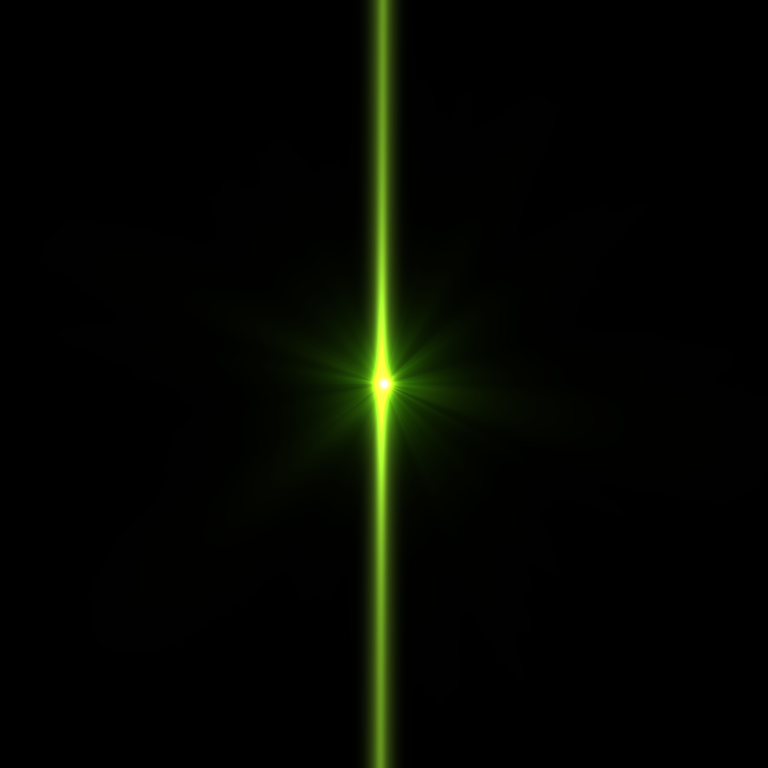
This background is drawn by a Shadertoy shader. Its source:

```glsl
// A thin vertical beam of lime light crossing a small radiant flare on black.
// The beam sums two Gaussian profiles; the flare is an exponential glow
// modulated by periodic angular noise, with a few broad faint shafts.

#define BEAM_COLOR vec3(0.68, 1.00, 0.21)
#define GLOW_COLOR vec3(0.42, 1.00, 0.05)
#define SHAFT_COLOR vec3(0.55, 1.00, 0.10)
#define BEAM_OFFSET -0.0032
#define BEAM_TILT 0.0032
#define HALO_WIDTH 0.0165
#define CORE_WIDTH 0.0062
#define GLOW_RADIUS 0.043
#define SHAFT_RADIUS 0.12

const float TAU = 6.2831853;

float hash(float n) {
    n = fract(n * 0.1031);
    n *= n + 33.33;
    return fract(n * (n + n));
}

// Smooth noise around the circle, seamless after a whole turn
float angularNoise(float turn, float count, float seed) {
    float s = fract(turn) * count;
    float cell = floor(s);
    float a = hash(cell + seed);
    float b = hash(mod(cell + 1.0, count) + seed);
    return mix(a, b, smoothstep(0.0, 1.0, s - cell));
}

float gauss(float d, float width) {
    return exp(-d * d / (width * width));
}

// Soft wedge of light pointing along a given angle
float shaft(float angle, float direction, float width) {
    float d = mod(angle - direction + 0.5 * TAU, TAU) - 0.5 * TAU;
    return gauss(d, width);
}

vec3 beam(vec2 p) {
    float d = p.x - BEAM_OFFSET - BEAM_TILT * p.y;
    float along = abs(p.y);
    float halo = 0.37 * gauss(d, HALO_WIDTH);
    float swell = CORE_WIDTH + 0.002 * exp(-along / 0.04);
    float core = (0.19 + 0.9 * exp(-along / 0.13)) * gauss(d, swell);
    vec3 warmth = vec3(0.20, 0.0, -0.03) * exp(-along / 0.06) * core;
    return BEAM_COLOR * (halo + core) + warmth;
}

vec3 flare(vec2 p) {
    float r = length(p);
    float angle = atan(p.y, p.x);
    float turn = angle / TAU;

    // Fine streaks over broader variations
    float streaks = 0.55 * angularNoise(turn, 23.0, 7.0)
                  + 0.30 * angularNoise(turn, 61.0, 131.0)
                  + 0.15 * angularNoise(turn, 127.0, 311.0);
    float glow = 0.72 * exp(-r / GLOW_RADIUS) * mix(0.65, 1.35, streaks);

    // Broad shafts reaching past the glow
    float shafts = shaft(angle, -0.20, 0.16)
                 + shaft(angle, -2.42, 0.17)
                 + 0.7 * shaft(angle, 2.72, 0.14)
                 + 0.4 * shaft(angle, 1.05, 0.12);
    shafts *= 0.12 * exp(-r / SHAFT_RADIUS) * smoothstep(0.0, 0.06, r);
    float haze = 0.022 * streaks * streaks * exp(-r / 0.22);

    // Hot yellow heart and white point
    vec3 heart = vec3(0.75, 0.65, 0.12) * gauss(r, 0.014);
    vec3 point = vec3(0.9, 0.8, 1.0) * gauss(length(p - vec2(0.0012, 0.0)), 0.0055);
    return GLOW_COLOR * glow + SHAFT_COLOR * (shafts + haze) + heart + point;
}

void mainImage(out vec4 fragColor, in vec2 fragCoord) {
    vec2 p = (fragCoord - 0.5 * iResolution.xy) / iResolution.y;
    vec3 color = beam(p) + flare(p);
    fragColor = vec4(clamp(color, 0.0, 1.0), 1.0);
}
```
